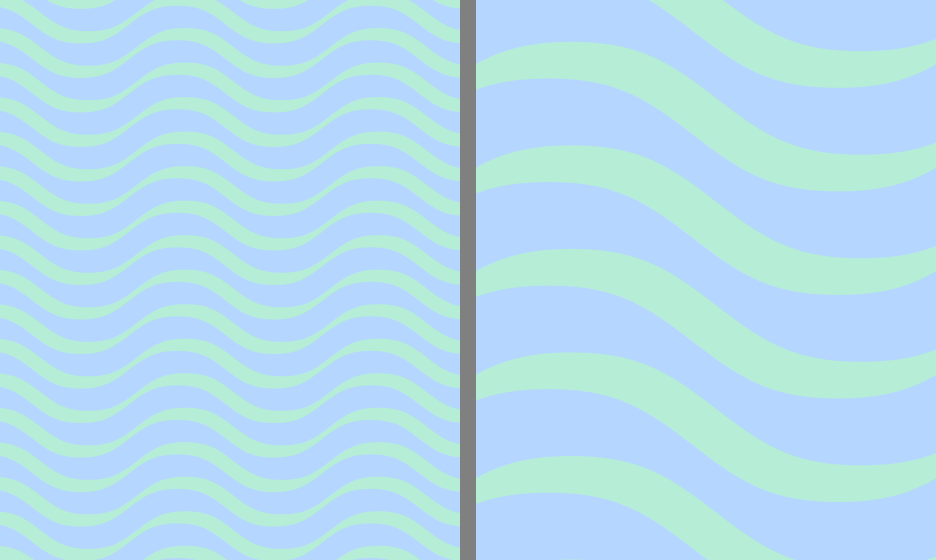
Left, the full canvas; right, a detail of the centre.
Write a Shadertoy shader that draws this pattern.

```glsl
// Stacked mint wave bands on pale blue. Each band lies between two copies of
// one flattened cosine, shifted sideways, so it swells on the falling slope
// and thins on the rising one. Lengths are fractions of the canvas height.

#define WAVELENGTH  0.3451
#define PITCH       0.06163
#define AMPLITUDE   0.0336
#define THICKNESS   0.0218
#define EDGE_SHIFT  0.0137
#define FLATTEN     0.06
#define CREST       vec2(0.3236, 0.0610)
#define SKY_BLUE    vec3(0.71, 0.84, 1.00)
#define MINT        vec3(0.71, 0.93, 0.84)

const float TAU = 6.2831853;

// Height of the wave below its crest; the third harmonic flattens the crests.
float waveDrop(float x) {
    float t = TAU * x / WAVELENGTH;
    float wave = (cos(t) - FLATTEN * cos(3.0 * t)) / (1.0 - FLATTEN);
    return AMPLITUDE * (1.0 - wave);
}

// Signed distance to the nearest band, negative inside; y points down.
float bandDistance(vec2 p) {
    float upper = waveDrop(p.x - 0.5 * EDGE_SHIFT);
    float lower = waveDrop(p.x + 0.5 * EDGE_SHIFT);
    float halfWidth = 0.5 * (THICKNESS + lower - upper);
    float offset = p.y - 0.5 * (upper + lower);
    offset = mod(offset + 0.5 * PITCH, PITCH) - 0.5 * PITCH;

    // Turn the vertical distance into one across the sloping edge.
    float slope = (lower - upper) / EDGE_SHIFT;
    return (abs(offset) - halfWidth) * inversesqrt(1.0 + slope * slope);
}

void mainImage(out vec4 fragColor, in vec2 fragCoord) {
    float pixel = 1.0 / iResolution.y;
    vec2 p = vec2(fragCoord.x, iResolution.y - fragCoord.y) * pixel - CREST;

    float coverage = clamp(0.5 - bandDistance(p) / pixel, 0.0, 1.0);
    fragColor = vec4(mix(SKY_BLUE, MINT, coverage), 1.0);
}
```
